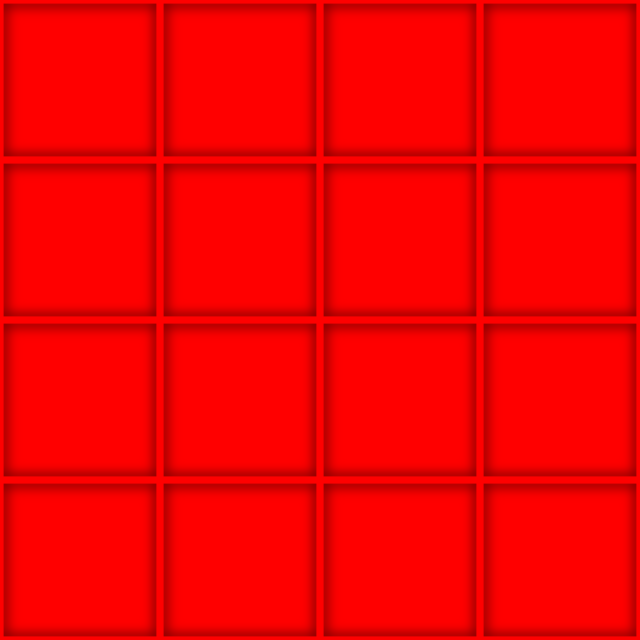
Write a WebGL 1 fragment shader that draws this pattern.

```glsl
precision highp float;
// A square grid of flat red panels sunk behind slim red bars.
// Each cell measures its distance to the four bars; soft inset shadows
// fall off from those edges, a little wider on the left and top sides.

uniform vec2 u_resolution;

#define CELLS 4.0            // whole repeats across and down
#define BAR_HALF 0.0225      // half the bar width, in cells
#define SHADOW_WIDE 0.054    // falloff at left and top, in cells
#define SHADOW_NARROW 0.047  // falloff at right and bottom, in cells
#define SHADOW_DEPTH 0.54    // strength of the full shadow
#define PANEL_RED vec3(1.0, 0.0, 0.0)
#define BAR_RED vec3(1.0, 0.0, 0.0)

// Light left at a distance from a bar edge: half at the edge, full far away.
vec2 edgeLight(vec2 dist, vec2 falloff) {
  vec2 t = max(dist, 0.0) / falloff;
  return 1.0 - 0.5 * exp(-t * t);
}

// Panel brightness: the four edge falloffs combine, so corners darken softly.
float panelShade(vec2 cell) {
  vec2 lowSide = edgeLight(cell - BAR_HALF, vec2(SHADOW_WIDE, SHADOW_NARROW));
  vec2 highSide = edgeLight(1.0 - BAR_HALF - cell, vec2(SHADOW_NARROW, SHADOW_WIDE));
  vec2 light = lowSide * highSide;
  return 1.0 - SHADOW_DEPTH * (1.0 - light.x * light.y);
}

void main() {
  vec2 cell = fract(gl_FragCoord.xy / u_resolution * CELLS);
  vec2 pixel = CELLS / u_resolution;

  // Distance to the nearest bar edge, negative inside a bar
  vec2 barDist = min(cell, 1.0 - cell) - BAR_HALF;
  vec2 opening = clamp(barDist / pixel + 0.5, 0.0, 1.0);

  vec3 panel = PANEL_RED * panelShade(cell);
  gl_FragColor = vec4(mix(BAR_RED, panel, opening.x * opening.y), 1.0);
}
```
